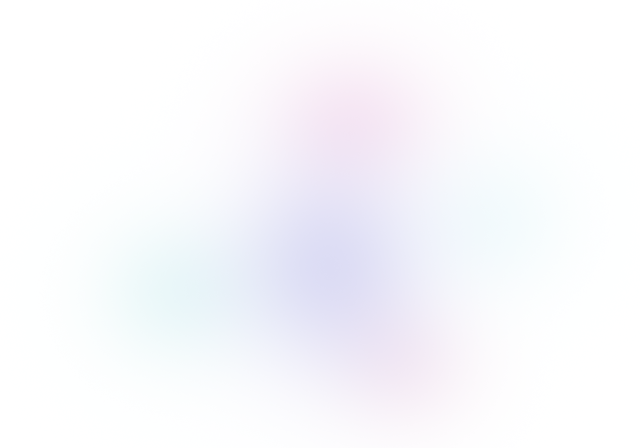
Give the GLSL for this background, as a Shadertoy shader.

```glsl
// Soft pastel glows on white: rose, violet, teal and pale cyan.
// Each glow is an elliptical Gaussian that absorbs some light from the
// paper; overlapping glows add their absorption and blend smoothly.

#define ASPECT 1.43
#define PAPER vec3(0.999, 1.0, 1.0)
#define ROSE_ABSORB vec3(0.025, 0.084, 0.040)
#define VIOLET_ABSORB vec3(0.133, 0.133, 0.040)
#define TEAL_ABSORB vec3(0.076, 0.025, 0.022)
#define CYAN_ABSORB vec3(0.043, 0.014, 0.008)
#define BLUSH_ABSORB vec3(0.023, 0.060, 0.034)
#define GRAIN 0.002

// Gaussian falloff with separate horizontal and vertical spread
float glow(vec2 p, vec2 center, vec2 spread) {
    vec2 d = (p - center) / spread;
    return exp(-0.5 * dot(d, d));
}

float hash(vec2 p) {
    return fract(sin(dot(p, vec2(12.99, 78.23))) * 43758.5);
}

void mainImage(out vec4 fragColor, in vec2 fragCoord) {
    vec2 p = fragCoord / iResolution.xy * vec2(ASPECT, 1.0);

    // Light absorbed by the upper, central and side glows
    vec3 absorbed = ROSE_ABSORB * glow(p, vec2(0.791, 0.739), vec2(0.134, 0.108));
    absorbed += VIOLET_ABSORB * glow(p, vec2(0.736, 0.408), vec2(0.150, 0.162));
    absorbed += TEAL_ABSORB * glow(p, vec2(0.391, 0.348), vec2(0.125, 0.113));
    absorbed += CYAN_ABSORB * glow(p, vec2(1.108, 0.507), vec2(0.118, 0.115));

    // Warm blush at the lower right
    absorbed += BLUSH_ABSORB * glow(p, vec2(0.903, 0.181), vec2(0.115, 0.105));

    // Faint dither hides banding in the slow gradients
    float dither = (hash(fragCoord) - 0.5) * GRAIN;
    fragColor = vec4(clamp(PAPER - absorbed + dither, 0.0, 1.0), 1.0);
}
```
